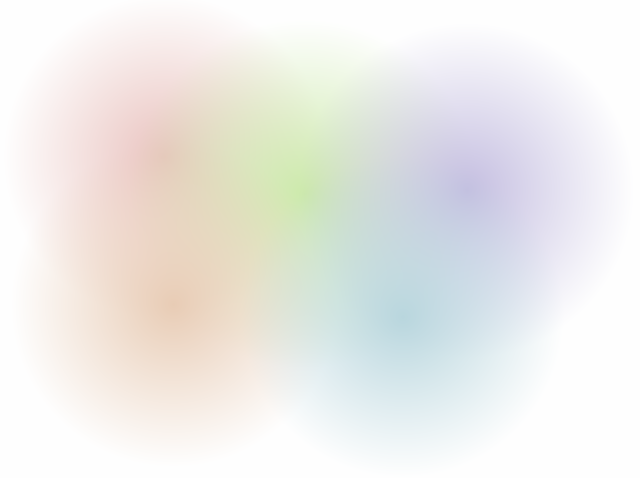
Give the GLSL for this background, as a WebGL 1 fragment shader.

```glsl
precision mediump float;
// Five soft pastel glows overlapping on a white ground.

uniform vec2 u_resolution;

const vec3 WHITE  = vec3(0.997);
const vec3 ROSE   = vec3(0.915, 0.765, 0.750);
const vec3 LIME   = vec3(0.800, 0.915, 0.670);
const vec3 VIOLET = vec3(0.770, 0.745, 0.880);
const vec3 PEACH  = vec3(0.910, 0.800, 0.710);
const vec3 AQUA   = vec3(0.725, 0.840, 0.870);

// Lays a round glow over the base; opacity falls linearly to the rim.
vec3 addGlow(vec3 base, vec3 tint, vec2 point, vec2 center, float radius) {
  float opacity = clamp(1.0 - distance(point, center) / radius, 0.0, 1.0);
  return mix(base, tint, opacity);
}

void main() {
  // Canvas heights as units, origin at the lower left
  vec2 point = gl_FragCoord.xy / u_resolution.y;

  // Glows from back to front
  vec3 color = WHITE;
  color = addGlow(color, ROSE,   point, vec2(0.345, 0.672), 0.340);
  color = addGlow(color, LIME,   point, vec2(0.638, 0.595), 0.366);
  color = addGlow(color, VIOLET, point, vec2(0.977, 0.602), 0.352);
  color = addGlow(color, PEACH,  point, vec2(0.363, 0.363), 0.342);
  color = addGlow(color, AQUA,   point, vec2(0.843, 0.337), 0.338);

  gl_FragColor = vec4(color, 1.0);
}
```
